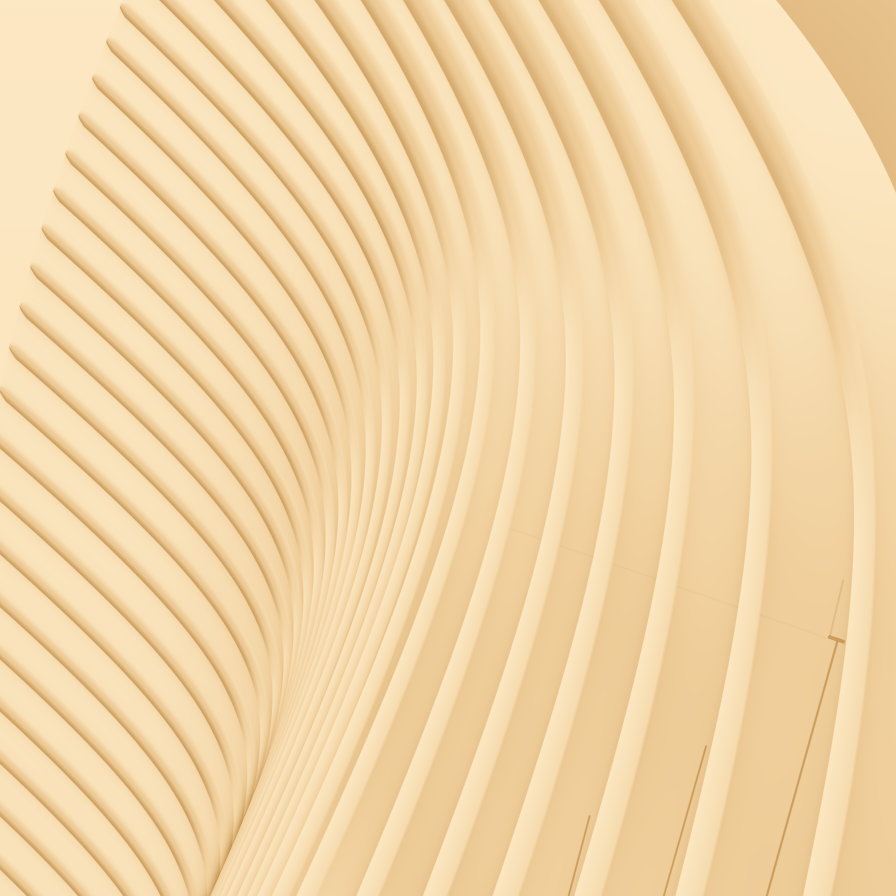
A Shadertoy shader for this background:

```glsl
const int RIB_COUNT = 34;
const float KNOT_STEP = 5.0;

// Rib control knots: crest x, crest depth, bend radius
const vec3 KNOTS[10] = vec3[10](
    vec3(1.832, 0.801, 0.247), vec3(0.935, 0.345, 0.247),
    vec3(0.581, 0.280, 0.237), vec3(0.432, 0.326, 0.245),
    vec3(0.352, 0.501, 0.195), vec3(0.297, 0.703, 0.146),
    vec3(0.224, 0.931, 0.146), vec3(0.154, 1.159, 0.146),
    vec3(0.078, 1.387, 0.146), vec3(0.002, 1.615, 0.146));

float hash(vec2 p) {
    return fract(sin(dot(p, vec2(127.1, 311.7))) * 43758.5453);
}

float valueNoise(vec2 p) {
    vec2 cell = floor(p), f = fract(p);
    f = f * f * (3.0 - 2.0 * f);
    float low = mix(hash(cell), hash(cell + vec2(1, 0)), f.x);
    float high = mix(hash(cell + vec2(0, 1)), hash(cell + vec2(1, 1)), f.x);
    return mix(low, high, f.y);
}

// Catmull-Rom interpolation of the knots for one rib
vec3 ribShape(float index) {
    float s = index / KNOT_STEP;
    int n = int(s);
    float t = fract(s);
    vec3 a = KNOTS[n], b = KNOTS[n + 1], c = KNOTS[n + 2], d = KNOTS[n + 3];
    return b + 0.5 * t * (c - a + t * (2.0 * a - 5.0 * b + 4.0 * c - d
             + t * (3.0 * (b - c) + d - a)));
}

// Hyperbolic rib: returns its x and its slope dx/dy at a given depth
vec2 ribCurve(float index, float depth) {
    vec3 shape = ribShape(index);
    float upper = 0.85 + 0.4 * smoothstep(5.0, 11.0, index);
    float lower = min(0.3 + 0.038 * index, 0.53);
    float lean = 0.5 * (upper - lower), spread = 0.5 * (upper + lower);
    float y = depth - shape.y;
    float root = sqrt(spread * spread * y * y + shape.z * shape.z);
    return vec2(shape.x + shape.z + lean * y - root,
                lean - spread * spread * y / root);
}

float stroke(vec2 p, vec2 a, vec2 b, float width, float aa) {
    vec2 ab = b - a;
    float t = clamp(dot(p - a, ab) / dot(ab, ab), 0.0, 1.0);
    return 1.0 - smoothstep(width - aa, width + aa, length(p - a - ab * t));
}

// Smooth wall with faint mottling and panel seams
float wallTone(vec2 p, float aa) {
    float shade = smoothstep(0.1, 0.75, p.y) * smoothstep(0.12, 0.5, p.x);
    float tone = 0.99 - 0.44 * shade - 0.08 * p.y;
    tone += 0.08 * shade * (valueNoise(p * vec2(14.0, 5.0)) - 0.5);
    float seams = stroke(p, vec2(0.935, 0.714), vec2(0.853, 1.01), 0.0012, aa);
    seams += stroke(p, vec2(0.788, 0.833), vec2(0.738, 1.01), 0.001, aa);
    seams += stroke(p, vec2(0.658, 0.911), vec2(0.632, 1.01), 0.001, aa);
    seams += stroke(p, vec2(0.926, 0.711), vec2(0.941, 0.716), 0.002, aa);
    seams += 0.4 * stroke(p, vec2(0.941, 0.648), vec2(0.926, 0.711), 0.001, aa);
    seams += 0.1 * stroke(p, vec2(0.57, 0.59), vec2(0.96, 0.725), 0.001, aa);
    return tone - 0.85 * min(seams, 1.0);
}

// Lays one rib and its contact shadow over the tone below
float addRib(float tone, vec2 p, float index, float aa) {
    vec2 curve = ribCurve(index, p.y);
    float d = (p.x - curve.x) / sqrt(1.0 + curve.y * curve.y);
    float inside = p.x - (0.1354 - 0.41 * p.y + 0.215 * p.y * p.y);
    float taper = sqrt(clamp(inside / 0.012, 0.0, 1.0));
    float visible = smoothstep(0.0, 0.003, inside);
    float lit = 1.0 - smoothstep(-0.05, 0.5, curve.y);

    // Nearer ribs are broader, most of all at their ends
    float near = 1.0 - smoothstep(0.0, 12.0, index);
    float flare = 1.0 + 0.7 * (1.0 - lit) + 0.6 * smoothstep(0.5, 1.0, p.y);
    float width = (mix(0.0068, 0.0052, lit) + 0.0063 * near * flare) * taper;

    float u = clamp(d / max(width, 0.0001), -1.0, 1.0);
    float gap = max(abs(d) - width, 0.0);
    float leftShadow = mix(0.22, 0.2, lit) * exp(-gap / 0.006);
    float rightShadow = mix(0.06, 0.12, lit) * exp(-gap / 0.009);
    tone -= (d < 0.0 ? leftShadow : rightShadow) * visible;

    float edge = mix(0.0, -0.35, smoothstep(1.0, 10.0, index));
    float darkFace = mix(edge, 0.42, smoothstep(-1.0, 0.0, u))
                   + 0.36 * smoothstep(0.0, 1.0, u);
    float lightFace = 0.85 - 0.13 * u;
    float fin = mix(darkFace, lightFace, lit);
    float soft = aa + (d > 0.0 ? 0.0012 * taper : 0.0);
    float mask = 1.0 - smoothstep(width - soft, width + soft, abs(d));
    return mix(tone, fin, mask * visible);
}

vec3 sandRamp(float tone) {
    vec3 shade = vec3(0.86, 0.70, 0.47);
    vec3 sand = vec3(0.94, 0.81, 0.61);
    vec3 cream = vec3(0.988, 0.91, 0.765);
    return tone < 0.5 ? mix(shade, sand, tone * 2.0)
                      : mix(sand, cream, tone * 2.0 - 1.0);
}

void mainImage(out vec4 fragColor, in vec2 fragCoord) {
    vec2 uv = fragCoord / iResolution.xy;
    vec2 p = vec2(uv.x, 1.0 - uv.y);
    float aa = 0.8 / iResolution.y;

    float tone = wallTone(p, aa);
    for (int i = RIB_COUNT; i >= 0; i--) {
        tone = addRib(tone, p, float(i), aa);
    }

    // Darker backdrop beyond the outer rim
    float rim = p.x - (0.866 + 0.82 * p.y - 0.92 * p.y * p.y);
    float beyond = smoothstep(-aa, aa, rim) * (1.0 - step(0.3, p.y));
    float backdrop = 0.1 + 1.4 * rim + 0.15 * valueNoise(p * 9.0);
    tone = mix(tone, backdrop, beyond);

    fragColor = vec4(sandRamp(clamp(tone, -0.5, 1.0)), 1.0);
}
```
